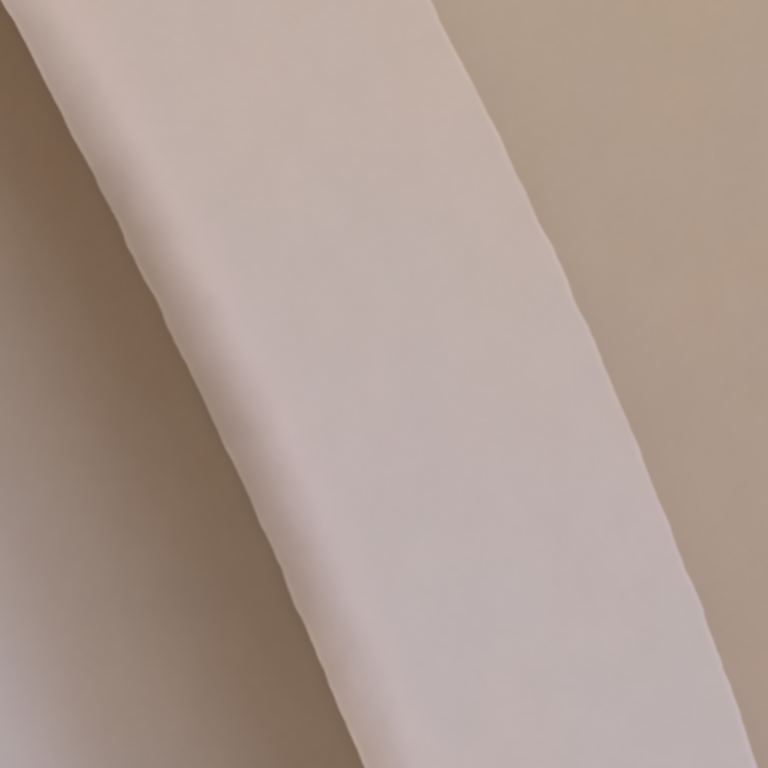
This texture is drawn by a three.js fragment shader. Its source:

```glsl
// A pale, softly lit diagonal band with a rounded left side, lying over a
// shaded recess on the left and a warm flat wall on the right. Two curved
// edges split the plane; ramps of edge distance shade it, noise adds grain.
varying vec2 vUv;

float hash(vec2 p) {
  return fract(sin(dot(p, vec2(127.1, 311.7))) * 43758.5453);
}

float valueNoise(vec2 p) {
  vec2 cell = floor(p);
  vec2 f = fract(p);
  f = f * f * (3.0 - 2.0 * f);
  float low = mix(hash(cell), hash(cell + vec2(1.0, 0.0)), f.x);
  float high = mix(hash(cell + vec2(0.0, 1.0)), hash(cell + 1.0), f.x);
  return mix(low, high, f.y);
}

// Layered noise, centred on zero
float fbm(vec2 p) {
  float sum = 0.0;
  float gain = 0.5;
  for (int i = 0; i < 4; i++) {
    sum += gain * (valueNoise(p) - 0.5);
    p = mat2(1.6, 1.2, -1.2, 1.6) * p + 7.3;
    gain *= 0.5;
  }
  return sum;
}

// Horizontal place of a slightly bowed edge, at depth t below the top
float bowedEdge(float start, float slope, float bow, float t) {
  return start + slope * t - bow * t * t;
}

// Recess: dark beside the band, paler and cooler farther away
vec3 recessColor(float away, float t) {
  vec3 dark = mix(vec3(0.46, 0.365, 0.285), vec3(0.50, 0.415, 0.35), t);
  vec3 middle = vec3(0.595, 0.525, 0.485);
  vec3 pale = vec3(0.70, 0.65, 0.655);
  vec3 color = mix(dark, middle, smoothstep(0.03, 0.31, away));
  color = mix(color, pale, smoothstep(0.27, 0.50, away));
  return color * (1.0 - 0.07 * exp(-away * 90.0));
}

// Wall: warm above, a little greyer below
vec3 wallColor(float away, float t) {
  vec3 color = mix(vec3(0.695, 0.615, 0.545), vec3(0.665, 0.585, 0.54), t);
  return color * (1.0 - 0.03 * exp(-away * 25.0));
}

// Band: a face cooling downwards, with a rolled side darkest at mid height
vec3 bandColor(float inside, float t, float x) {
  vec3 warm = vec3(0.755, 0.685, 0.645);
  vec3 cool = vec3(0.738, 0.688, 0.687);
  vec3 face = mix(warm, cool, smoothstep(-0.1, 0.85, t + 0.25 * (0.5 - x)));
  float midShade = smoothstep(0.0, 0.3, t) * (1.0 - smoothstep(0.6, 1.0, t));
  vec3 side = mix(vec3(0.67, 0.59, 0.55), vec3(0.59, 0.505, 0.455), midShade);
  float rollWidth = mix(0.085, 0.10, midShade);
  vec3 color = mix(side, face, smoothstep(-0.015, rollWidth, inside));
  float sheen = exp(-pow((inside - 0.085) / 0.035, 2.0));
  return color + sheen * vec3(0.018, 0.008, 0.010);
}

void main() {
  vec2 p = vUv;
  float t = 1.0 - p.y;
  float soft = 0.0028;

  // Edges with a faint ragged wobble
  float wobble = 0.007 * fbm(vec2(t * 28.0, 3.0));
  float leftEdge = bowedEdge(0.002, 0.537, 0.064, t) + wobble;
  float rightEdge = bowedEdge(0.560, 0.523, 0.097, t) - wobble;
  float fromLeft = p.x - leftEdge;
  float fromRight = p.x - rightEdge;

  // Surfaces, with the rolled side slightly mottled
  float mottle = fbm(p * vec2(26.0, 18.0));
  float inside = fromLeft + 0.014 * mottle;
  vec3 color = recessColor(max(-fromLeft, 0.0), t);
  color = mix(color, bandColor(inside, t, p.x), smoothstep(-soft, soft, fromLeft));
  color = mix(color, wallColor(max(fromRight, 0.0), t), smoothstep(-soft, soft, fromRight));

  // Thin lit rims, broken along their length
  float broken = 0.5 + valueNoise(vec2(t * 34.0, 8.0));
  float leftRim = exp(-pow((fromLeft - 0.003) / 0.004, 2.0));
  float rightRim = exp(-pow((fromRight + 0.003) / 0.004, 2.0));
  color += broken * (0.025 * leftRim + 0.018 * rightRim) * vec3(1.0, 0.92, 0.82);

  // Plaster grain and faint colour blotches
  color += 0.014 * mottle + 0.010 * fbm(p * 95.0);
  color += vec3(0.012, 0.0, -0.012) * fbm(p * 9.0 + 20.0);
  gl_FragColor = vec4(color, 1.0);
}
```
